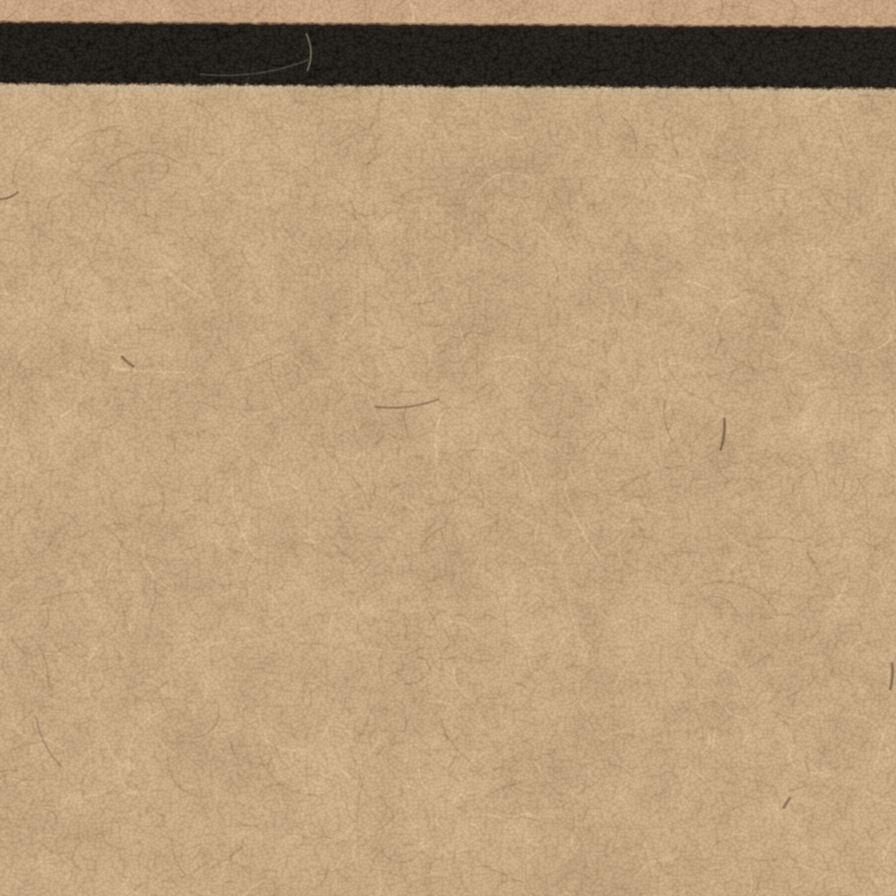
Reproduce this texture procedurally as a Shadertoy shader.

```glsl
// Kraft paper crossed near the top by a slightly tilted, printed dark band.
// Layered sines make the soft mottling, cellular noise the grain, and
// bent strands scattered over jittered grids make the paper fibres.

const vec3 PAPER = vec3(0.768, 0.650, 0.508);
const vec3 PAPER_TOP = vec3(0.775, 0.640, 0.505);
const vec3 INK_DARK = vec3(0.085, 0.075, 0.058);
const vec3 INK_LIGHT = vec3(0.185, 0.175, 0.155);
const vec3 RUST = vec3(0.22, 0.12, 0.07);
const vec3 PALE_RIM = vec3(0.74, 0.68, 0.58);
const vec3 FLECK = vec3(0.42, 0.33, 0.25);
const vec3 LINT = vec3(0.44, 0.41, 0.33);
const float BAND_TOP = 0.9755;
const float BAND_BOTTOM = 0.9065;
const float BAND_TILT = -0.0055;
const float EDGE_SOFT = 0.0022;
const float MOTTLE = 0.020;
const float GRAIN = 0.085;
const float FIBRE = 0.050;
const float FIBRE_WIDTH = 0.0016;

vec2 hash2(vec2 p) {
    vec3 q = fract(p.xyx * vec3(0.1031, 0.1030, 0.0973));
    q += dot(q, q.yzx + 33.33);
    return fract((q.xx + q.yz) * q.zy);
}

// Distance to the nearest jittered cell point, roughly centred on zero.
float cellular(vec2 p) {
    vec2 cell = floor(p);
    float nearest = 4.0;
    for (int j = -1; j <= 1; j++)
    for (int i = -1; i <= 1; i++) {
        vec2 c = cell + vec2(i, j);
        vec2 d = c + hash2(c) - p;
        nearest = min(nearest, dot(d, d));
    }
    return sqrt(nearest) - 0.45;
}

// Rotated, warped sine octaves for cloudy tone.
float layeredSines(vec2 p) {
    float sum = 0.0, amp = 0.6;
    p *= 13.0;
    for (int i = 0; i < 6; i++) {
        p = mat2(0.80, 0.60, -0.60, 0.80) * p * 1.55 + 2.7;
        vec2 w = p + 1.2 * sin(p.yx * 0.73 + float(i) * 1.9);
        sum += amp * sin(w.x) * sin(w.y);
        amp *= 0.92;
    }
    return sum;
}

// Coverage of a parabolic strand around a centre.
float strand(vec2 p, vec2 centre, float angle, float halfLen, float bend, float width, float px) {
    vec2 d = p - centre;
    float c = cos(angle), s = sin(angle);
    vec2 q = vec2(c * d.x + s * d.y, c * d.y - s * d.x);
    float x = clamp(q.x, -halfLen, halfLen);
    float dist = length(vec2(q.x - x, q.y - bend * x * x / halfLen));
    return 1.0 - smoothstep(0.0, width + px, dist);
}

// Signed tone of random strands, one per grid cell.
float fibres(vec2 p, float scale, float px) {
    vec2 g = p * scale, cell = floor(g);
    float tone = 0.0;
    for (int j = -1; j <= 1; j++)
    for (int i = -1; i <= 1; i++) {
        vec2 c = cell + vec2(i, j);
        vec2 place = hash2(c + scale), form = hash2(c + 71.0 + scale), kind = hash2(c + 143.0 + scale);
        float m = strand(g, c + place, form.x * 6.283, 0.25 + 0.35 * form.y,
                         kind.x - 0.5, FIBRE_WIDTH * scale, px * scale);
        tone += m * (kind.y * 2.0 - 1.1);
    }
    return tone;
}

void mainImage(out vec4 fragColor, in vec2 fragCoord) {
    vec2 uv = fragCoord / iResolution.xy;
    float px = 1.0 / iResolution.y;

    // Paper tone
    float fine = cellular(uv * vec2(225.0, 245.0));
    float coarse = cellular(uv * 105.0 + 17.0);
    float strands = fibres(uv, 13.0, px) + 0.9 * fibres(uv, 27.0, px) + 0.8 * fibres(uv, 52.0, px);
    float tone = MOTTLE * layeredSines(uv) - GRAIN * (fine + 0.45 * coarse) + FIBRE * strands;
    vec2 streak = (uv - vec2(0.53, 0.75)) / vec2(0.035, 0.14);
    tone -= 0.025 * exp(-dot(streak, streak));
    float y = uv.y - BAND_TILT * uv.x + 0.0022 * coarse + 0.0012 * fine;
    vec3 col = mix(PAPER, PAPER_TOP, step(BAND_TOP, y));
    col += tone * vec3(1.0, 1.0, 0.96);

    // Isolated dark flecks
    float fleck = strand(uv, vec2(0.808, 0.515), 1.45, 0.017, 0.10, 0.0018, px);
    fleck = max(fleck, 0.65 * strand(uv, vec2(0.455, 0.546), 0.12, 0.035, 0.12, 0.0015, px));
    fleck = max(fleck, 0.8 * strand(uv, vec2(0.008, 0.779), 0.30, 0.013, 0.20, 0.0015, px));
    fleck = max(fleck, 0.8 * strand(uv, vec2(0.878, 0.104), 1.00, 0.006, 0.00, 0.0020, px));
    fleck = max(fleck, 0.8 * strand(uv, vec2(0.142, 0.596), -0.70, 0.008, 0.10, 0.0018, px));
    fleck = max(fleck, 0.9 * strand(uv, vec2(0.996, 0.245), 1.50, 0.014, 0.10, 0.0020, px));
    fleck = max(fleck, 0.4 * strand(uv, vec2(0.050, 0.170), -1.10, 0.030, 0.15, 0.0015, px));
    col = mix(col, FLECK, 0.75 * fleck);

    // Inked band with a pale lower rim and a rusty upper fringe
    float soft = EDGE_SOFT + 0.5 * px;
    float rim = (y - BAND_BOTTOM + 0.004) / 0.004;
    col = mix(col, PALE_RIM + tone, 0.6 * exp(-rim * rim));
    float inkTone = 0.43 - 0.75 * fine - 0.45 * coarse + 0.3 * strands + 0.12 * uv.x;
    vec3 ink = mix(INK_DARK, INK_LIGHT, clamp(inkTone, -0.3, 1.3));
    ink = mix(ink, RUST, 0.75 * smoothstep(BAND_TOP - 0.007, BAND_TOP, y));
    float lint = strand(uv, vec2(0.347, 0.942), 1.60, 0.020, 0.22, 0.0014, px);
    lint = max(lint, 0.45 * strand(uv, vec2(0.285, 0.918), 0.13, 0.060, 0.12, 0.0014, px));
    ink = mix(ink, LINT, 0.85 * lint);
    float band = smoothstep(BAND_BOTTOM - soft, BAND_BOTTOM + soft, y)
               * (1.0 - smoothstep(BAND_TOP - soft, BAND_TOP + soft, y));
    col = mix(col, ink, band);

    fragColor = vec4(clamp(col, 0.0, 1.0), 1.0);
}
```
